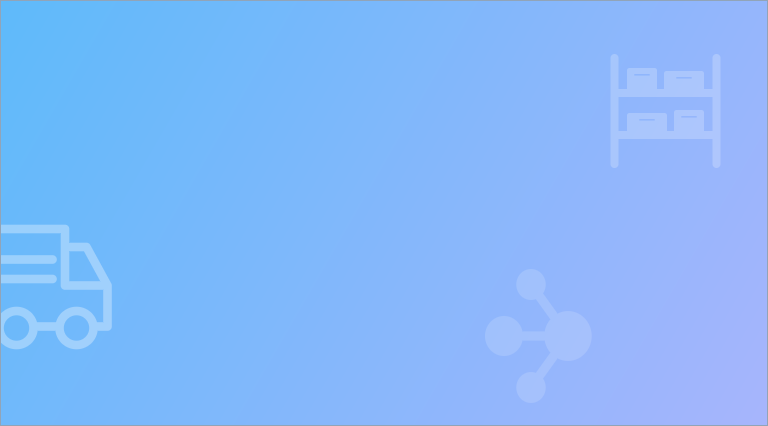
Write a Shadertoy shader that draws this background.

```glsl
const vec2 CANVAS = vec2(7.68, 4.26);       // layout units across and up
const vec3 SKY = vec3(0.37, 0.73, 0.98);
const vec3 LAVENDER = vec3(0.655, 0.708, 0.99);
const vec2 GRADIENT_DIR = vec2(0.866, 0.5); // rightward and downward
const vec3 FRAME_COLOR = vec3(0.567, 0.642, 0.72);
const float FRAME_WIDTH = 0.01;

const vec2 TRUCK_POS = vec2(0.005, 0.98);
const vec2 SHELF_POS = vec2(6.655, 2.62);
const vec2 NODES_POS = vec2(5.68, 0.90);
const float TRUCK_ALPHA = 0.33;
const float SHELF_ALPHA = 0.22;
const float NODES_ALPHA = 0.15;

const float STROKE = 0.043;                 // half width of icon lines
const float LABEL_STROKE = 0.008;

float segment(vec2 p, vec2 a, vec2 b) {
    vec2 ab = b - a;
    return length(p - a - ab * clamp(dot(p - a, ab) / dot(ab, ab), 0.0, 1.0));
}

float roundBox(vec2 p, vec2 halfSize, float radius) {
    vec2 q = abs(p) - halfSize + radius;
    return length(max(q, 0.0)) + min(max(q.x, q.y), 0.0) - radius;
}

float coverage(float d, float pixel) {
    return clamp(0.5 - d / pixel, 0.0, 1.0);
}

float truck(vec2 p) {
    // Cargo body
    float d = segment(p, vec2(-0.3, 0.99), vec2(0.645, 0.99));
    d = min(d, segment(p, vec2(0.645, 0.99), vec2(0.645, 0.425)));
    // Cab
    d = min(d, segment(p, vec2(0.645, 0.81), vec2(0.86, 0.81)));
    d = min(d, segment(p, vec2(0.86, 0.81), vec2(1.07, 0.425)));
    d = min(d, segment(p, vec2(0.645, 0.425), vec2(1.07, 0.425)));
    d = min(d, segment(p, vec2(1.07, 0.425), vec2(1.07, 0.015)));
    d = min(d, segment(p, vec2(1.07, 0.015), vec2(0.96, 0.015)));
    // Axle, wheels and side stripes
    d = min(d, segment(p, vec2(0.36, 0.015), vec2(0.56, 0.015)));
    for (int i = 0; i < 2; i++) {
        float k = float(i);
        float stripeY = 0.49 + 0.195 * k;
        d = min(d, abs(length(p - vec2(0.16 + 0.6 * k, 0.0)) - 0.17));
        d = min(d, segment(p, vec2(-0.3, stripeY), vec2(0.52, stripeY)));
    }
    return d - STROKE;
}

float shelf(vec2 p) {
    // Posts
    float d = segment(vec2(abs(p.x), p.y), vec2(0.51, 0.0), vec2(0.51, 1.06)) - 0.04;
    float labels = 1e3;
    for (int i = 0; i < 4; i++) {
        float side = float(i % 2) * 2.0 - 1.0;
        bool upper = i > 1;
        float boardY = upper ? 0.71 : 0.29;
        d = min(d, segment(p, vec2(-0.51, boardY), vec2(0.51, boardY)) - 0.04);
        // Small and wide cartons swap sides between levels
        bool small = upper == (side < 0.0);
        vec2 halfSize = small ? vec2(0.15, 0.125) : vec2(0.20, 0.11);
        vec2 q = p - vec2(side * (small ? 0.235 : 0.185), boardY + halfSize.y);
        d = min(d, roundBox(q, halfSize, 0.025));
        float labelY = halfSize.y - 0.068;
        labels = min(labels, segment(q, vec2(-0.07, labelY), vec2(0.07, labelY)));
    }
    return max(d, LABEL_STROKE - labels);
}

float nodes(vec2 p) {
    vec2 oval = vec2(1.0, 0.95);
    float d = length(p * oval) - 0.237;
    for (int i = -1; i <= 1; i++) {
        bool middle = i == 0;
        vec2 node = vec2(middle ? -0.64 : -0.37, 0.515 * float(i));
        d = min(d, length((p - node) * oval) - (middle ? 0.19 : 0.147));
        d = min(d, segment(p, vec2(0.0), node) - 0.046);
    }
    return d;
}

void mainImage(out vec4 fragColor, in vec2 fragCoord) {
    vec2 p = fragCoord / iResolution.xy * CANVAS;
    float pixel = CANVAS.y / iResolution.y;

    // Slanted gradient from the top left corner to the bottom right
    vec2 fromCorner = vec2(p.x, CANVAS.y - p.y);
    float t = dot(fromCorner, GRADIENT_DIR) / dot(CANVAS, GRADIENT_DIR);
    vec3 color = mix(SKY, LAVENDER, t);

    // Translucent icons
    color = mix(color, vec3(1.0), TRUCK_ALPHA * coverage(truck(p - TRUCK_POS), pixel));
    color = mix(color, vec3(1.0), SHELF_ALPHA * coverage(shelf(p - SHELF_POS), pixel));
    color = mix(color, vec3(1.0), NODES_ALPHA * coverage(nodes(p - NODES_POS), pixel));

    // Thin frame
    vec2 inset = min(p, CANVAS - p);
    float edge = min(inset.x, inset.y);
    color = mix(color, FRAME_COLOR, coverage(edge - FRAME_WIDTH, pixel));

    fragColor = vec4(color, 1.0);
}
```
